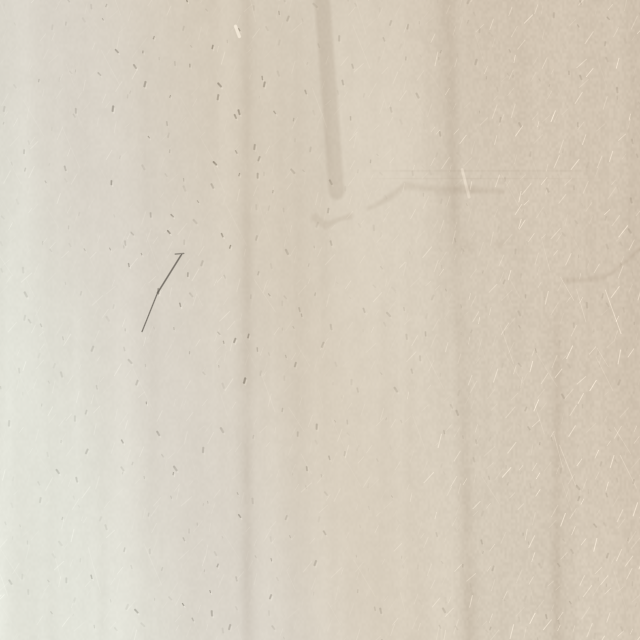
Give the GLSL for this texture, as a Shadertoy shader.

```glsl
// Worn, pale plaster-like panel: a diagonal cool-to-warm gradient under faint
// vertical streaks, smudges, tiny pits and fine scratches. Scattered marks are
// soft segments placed in jittered grid cells; the rest is value noise.

const vec3 PALE = vec3(0.885, 0.888, 0.848);
const vec3 STONE = vec3(0.852, 0.829, 0.787);
const vec3 SAND = vec3(0.840, 0.799, 0.733);
const vec3 TAN = vec3(0.812, 0.758, 0.686);
const vec3 STAIN = vec3(0.9, 1.0, 1.05);

float hash(vec2 p) {
    vec3 q = fract(vec3(p.xyx) * 0.1031);
    q += dot(q, q.yzx + 33.33);
    return fract((q.x + q.y) * q.z);
}

float noise(vec2 p) {
    vec2 i = floor(p), f = fract(p);
    f = f * f * (3.0 - 2.0 * f);
    return mix(mix(hash(i), hash(i + vec2(1, 0)), f.x),
               mix(hash(i + vec2(0, 1)), hash(i + vec2(1, 1)), f.x), f.y);
}

float fbm(vec2 p) {
    float sum = 0.0, amp = 0.5;
    for (int i = 0; i < 4; i++) {
        sum += amp * noise(p);
        p = p * 2.03 + 17.7;
        amp *= 0.5;
    }
    return sum;
}

float segment(vec2 p, vec2 a, vec2 b) {
    vec2 d = b - a;
    return length(p - a - d * clamp(dot(p - a, d) / dot(d, d), 0.0, 1.0));
}

// Soft-edged stroke: 1 inside the half width, 0 beyond the blur.
float stroke(vec2 p, vec2 a, vec2 b, float halfWidth, float blur) {
    return 1.0 - smoothstep(halfWidth - blur, halfWidth + blur, segment(p, a, b));
}

float band(float x, float centre, float width) {
    float d = (x - centre) / width;
    return exp(-d * d);
}

// Soft window around a centre, used to say where marks gather.
float patchMask(vec2 p, vec2 centre, vec2 radius) {
    vec2 d = (p - centre) / radius;
    return exp(-dot(d, d));
}

// Random dashes, one per grid cell, with size in canvas units.
float dashes(vec2 uv, float cells, float angle, float spread, float len,
             float halfWidth, float density, float blur, float seed) {
    vec2 home = floor(uv * cells);
    float mark = 0.0;
    for (int j = -1; j <= 1; j++)
    for (int i = -1; i <= 1; i++) {
        vec2 cell = home + vec2(i, j);
        vec2 key = cell + seed * 37.0 + 50.0;
        if (hash(key) > density) continue;
        vec2 centre = (cell + vec2(hash(key + 11.3), hash(key + 23.9))) / cells;
        float a = angle + spread * (hash(key + 41.7) - 0.5);
        float size = mix(0.35, 1.0, hash(key + 59.1));
        vec2 arm = 0.5 * len * size * vec2(cos(a), sin(a));
        float level = mix(0.2, 1.0, pow(hash(key + 71.3), 2.0));
        mark = max(mark, level * stroke(uv, centre - arm, centre + arm, halfWidth * size, blur));
    }
    return mark;
}

vec3 baseColour(vec2 uv) {
    float d = uv.x + 0.30 * (uv.y - 0.5) + 0.05 * (fbm(uv * vec2(7.0, 3.0)) - 0.47);
    vec3 c = mix(PALE, STONE, smoothstep(-0.02, 0.25, d));
    c = mix(c, SAND, smoothstep(0.20, 0.50, d));
    return mix(c, TAN, smoothstep(0.62, 0.98, d));
}

float streaks(vec2 uv) {
    float wear = 0.5 + noise(uv * vec2(9.0, 14.0));
    float s = 0.030 * (noise(vec2(uv.x * 26.0, uv.y * 1.3)) - 0.5);
    s += 0.014 * (noise(vec2(uv.x * 75.0, uv.y * 2.5)) - 0.5);
    s += 0.026 * wear * band(uv.x, 0.386, 0.009);
    s += 0.034 * wear * band(uv.x, 0.735 - 0.035 * uv.y, 0.012);
    s += 0.028 * wear * band(uv.x, 0.870, 0.008) * (1.0 - smoothstep(0.45, 0.58, uv.y));
    return s + 0.018 * wear * band(uv.x, 0.335, 0.012) * smoothstep(0.5, 0.9, uv.y);
}

float smudges(vec2 uv) {
    vec2 p = uv + 0.008 * (vec2(noise(uv * 45.0), noise(uv * 45.0 + 9.0)) - 0.5);
    float worn = 0.55 + 0.6 * noise(uv * 38.0);
    float bar = stroke(uv, vec2(0.502, 1.02), vec2(0.526, 0.70), 0.012, 0.004);
    float hook = stroke(p, vec2(0.492, 0.658), vec2(0.512, 0.650), 0.006, 0.004);
    hook = max(hook, stroke(p, vec2(0.512, 0.650), vec2(0.545, 0.664), 0.005, 0.004));
    float trail = stroke(p, vec2(0.578, 0.676), vec2(0.635, 0.710), 0.004, 0.004);
    trail = max(trail, stroke(p, vec2(0.635, 0.708), vec2(0.785, 0.700), 0.005, 0.005));
    float corner = stroke(p, vec2(0.885, 0.562), vec2(0.945, 0.566), 0.004, 0.004);
    corner = max(corner, stroke(p, vec2(0.945, 0.566), vec2(1.01, 0.615), 0.003, 0.004));
    float blots = patchMask(p, vec2(0.73, 0.617), vec2(0.013)) + patchMask(p, vec2(0.78, 0.617), vec2(0.011));
    float lines = band(uv.y, 0.733, 0.0016) + band(uv.y, 0.721, 0.0014);
    lines *= smoothstep(0.54, 0.66, uv.x) * (1.0 - smoothstep(0.84, 0.97, uv.x));
    return 0.052 * bar + worn * (0.045 * max(hook, max(trail, corner)) + 0.035 * blots + 0.022 * lines);
}

void mainImage(out vec4 fragColor, in vec2 fragCoord) {
    vec2 uv = fragCoord / iResolution.xy;
    float blur = max(0.0013, 0.8 / iResolution.y);
    float right = smoothstep(0.55, 0.85, uv.x);
    vec3 colour = baseColour(uv) - STAIN * (streaks(uv) + smudges(uv) - 0.006);

    // Mottling and fine grain, coarser on the right.
    colour += 0.018 * (fbm(uv * vec2(55.0, 40.0)) - 0.47);
    colour += mix(0.014, 0.034, right) * (noise(uv * vec2(300.0, 210.0)) - 0.5);

    // Pits with a lit rim, mostly left of centre.
    float pitted = 0.35 + 0.65 * band(uv.x, 0.29, 0.17);
    float pits = dashes(uv, 34.0, 1.75, 1.2, 0.007, 0.0017, 0.5, blur, 1.0);
    float rims = dashes(uv + vec2(-0.002, 0.003), 34.0, 1.75, 1.2, 0.007, 0.0014, 0.5, blur, 1.0);
    colour += pitted * (0.05 * rims - 0.25 * pits);

    // Pale hairline scratches: short rising ones and steep falling ones.
    float rising = dashes(uv, 38.0, 1.05, 0.7, 0.022, 0.0007, 0.75, blur, 2.0);
    float falling = dashes(uv, 18.0, 1.98, 0.35, 0.075, 0.0006, 0.6, blur, 3.0);
    float fallMask = patchMask(uv, vec2(0.92, 0.41), vec2(0.09, 0.16)) + 0.12;
    colour += 0.15 * rising * mix(0.3, 1.0, right) + 0.20 * falling * fallMask;

    // One dark bent scratch and a few bright nicks.
    float scratch = stroke(uv, vec2(0.222, 0.482), vec2(0.246, 0.542), 0.0009, blur);
    scratch = max(scratch, stroke(uv, vec2(0.246, 0.542), vec2(0.284, 0.603), 0.0012, blur));
    scratch = max(scratch, 0.8 * stroke(uv, vec2(0.274, 0.603), vec2(0.287, 0.604), 0.0010, blur));
    float nicks = stroke(uv, vec2(0.368, 0.959), vec2(0.374, 0.943), 0.0025, blur);
    nicks = max(nicks, 0.6 * stroke(uv, vec2(0.722, 0.735), vec2(0.733, 0.692), 0.0022, blur));
    colour = mix(colour, vec3(0.38, 0.36, 0.33), 0.8 * scratch) + 0.11 * nicks;

    fragColor = vec4(clamp(colour, 0.0, 1.0), 1.0);
}
```
